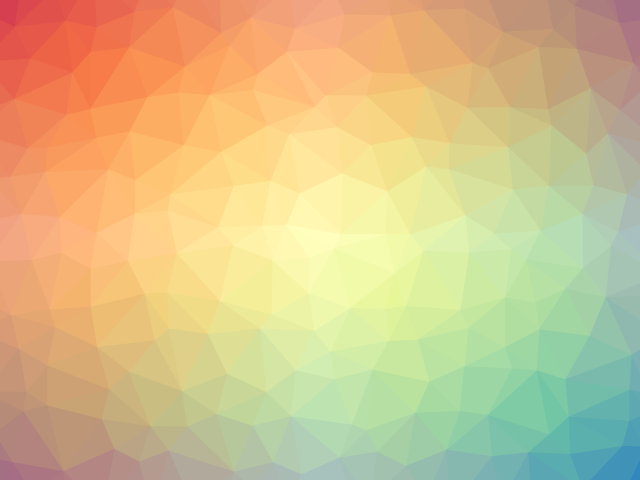
Give the GLSL for this background, as a Shadertoy shader.

```glsl
#define ROWS 12.0      // mesh cells over the canvas height
#define JITTER 0.75    // vertex scatter, as a share of a cell
#define SEED 37.0      // picks the vertex layout
#define SOFTNESS 1.0   // facet edge width, in screen samples

// Spectrum from red through pale yellow to blue
const vec3 SPECTRUM[9] = vec3[9](
    vec3(0.835, 0.243, 0.310), vec3(0.957, 0.427, 0.263),
    vec3(0.992, 0.682, 0.380), vec3(0.996, 0.878, 0.545),
    vec3(1.000, 1.000, 0.749), vec3(0.902, 0.961, 0.596),
    vec3(0.671, 0.867, 0.643), vec3(0.400, 0.761, 0.647),
    vec3(0.196, 0.533, 0.741));

// Linear RGB to white-normalised XYZ, one row per line
const mat3 RGB_TO_XYZ = mat3(
    0.4339, 0.3762, 0.1899,
    0.2126, 0.7152, 0.0722,
    0.0178, 0.1095, 0.8727);

// Perceptual space: cube roots of XYZ, so mixes stay even
vec3 toPerceptual(vec3 rgb) {
    vec3 light = pow((rgb + 0.055) / 1.055, vec3(2.4));
    return pow(light * RGB_TO_XYZ, vec3(1.0 / 3.0));
}

vec3 fromPerceptual(vec3 c) {
    vec3 light = max((c * c * c) * inverse(RGB_TO_XYZ), 0.0);
    return clamp(1.055 * pow(light, vec3(1.0 / 2.4)) - 0.055, 0.0, 1.0);
}

vec3 spectrum(float t) {
    float s = clamp(t, 0.0, 1.0) * 8.0;
    int i = min(int(s), 7);
    return mix(toPerceptual(SPECTRUM[i]), toPerceptual(SPECTRUM[i + 1]), s - float(i));
}

// Blend of a left-to-right and a top-to-bottom spectrum
vec3 backdrop(vec2 uv) {
    return fromPerceptual(mix(spectrum(uv.x), spectrum(1.0 - uv.y), 0.5));
}

vec2 hash2(vec2 p) {
    vec3 q = fract(p.xyx * vec3(0.1031, 0.1030, 0.0973));
    q += dot(q, q.yzx + 33.33);
    return fract((q.xx + q.yz) * q.zy);
}

vec2 meshVertex(vec2 cell) {
    return cell + 0.5 + JITTER * (hash2(cell + SEED) - 0.5);
}

float cross2(vec2 a, vec2 b) {
    return a.x * b.y - a.y * b.x;
}

// Distance inside the line from a to b
float edgeDistance(vec2 p, vec2 a, vec2 b) {
    return cross2(b - a, p - a) / max(length(b - a), 1e-4);
}

// Adds a flat facet: colour in rgb, coverage in a
void addFacet(inout vec4 total, vec2 p, vec2 a, vec2 b, vec2 c, float blur, vec2 extent) {
    float inside = min(edgeDistance(p, a, b),
                       min(edgeDistance(p, b, c), edgeDistance(p, c, a)));
    float coverage = clamp(0.5 + inside / blur, 0.0, 1.0);
    if (coverage > 0.0) {
        vec2 middle = (a + b + c) / 3.0;
        total += coverage * vec4(backdrop(middle / extent), 1.0);
    }
}

void mainImage(out vec4 fragColor, in vec2 fragCoord) {
    float scale = ROWS / iResolution.y;
    vec2 p = fragCoord * scale;
    vec2 extent = iResolution.xy * scale;
    float blur = SOFTNESS * scale;
    vec4 total = vec4(0.0);

    // Only the four surrounding quads can reach this point
    for (int j = -1; j <= 0; j++)
    for (int i = -1; i <= 0; i++) {
        vec2 cell = floor(p) + vec2(i, j);
        vec2 a = meshVertex(cell);
        vec2 b = meshVertex(cell + vec2(1.0, 0.0));
        vec2 c = meshVertex(cell + vec2(1.0, 1.0));
        vec2 d = meshVertex(cell + vec2(0.0, 1.0));

        // Delaunay rule: the sine of the angles at b and d picks the diagonal
        float angleSum = cross2(c - b, a - b) * dot(a - d, c - d)
                       + dot(c - b, a - b) * cross2(a - d, c - d);
        if (angleSum > 0.0) {
            addFacet(total, p, a, b, c, blur, extent);
            addFacet(total, p, a, c, d, blur, extent);
        } else {
            addFacet(total, p, a, b, d, blur, extent);
            addFacet(total, p, b, c, d, blur, extent);
        }
    }
    fragColor = vec4(total.rgb / max(total.a, 1e-4), 1.0);
}
```
